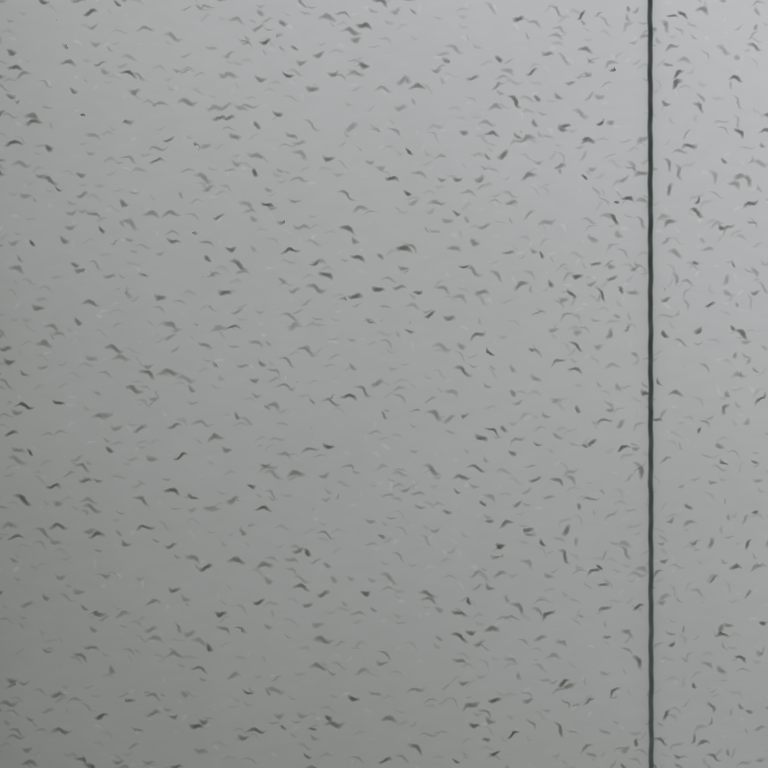
A WebGL 2 fragment shader for this texture:

```glsl
#version 300 es
precision highp float;
// Pale grey stone-like panel with scattered dark flecks and one vertical seam.

uniform vec2 u_resolution;
out vec4 fragColor;

vec3 hash3(vec2 cell) {
  vec3 h = fract(cell.xyx * vec3(0.1031, 0.1030, 0.0973));
  h += dot(h, h.yxz + 33.33);
  return fract((h.xxy + h.yzz) * h.zyx);
}

// Layered sines, roughly in -1..1
float waves(vec2 p) {
  float sum = 0.0, amp = 0.5;
  for (int i = 0; i < 4; i++) {
    sum += amp * sin(p.x + 1.3 * sin(p.y)) * cos(p.y * 1.1 + sin(p.x * 0.7));
    p = mat2(1.5, 1.1, -1.1, 1.5) * p + 2.7;
    amp *= 0.55;
  }
  return sum;
}

// Soft, bent, elongated grains: one candidate per cell
float flecks(vec2 p, vec2 grid, vec2 size, float density, float spread, float seed) {
  vec2 home = floor(p * grid);
  float cover = 0.0;
  for (int y = -1; y <= 1; y++) {
    for (int x = -1; x <= 1; x++) {
      vec2 cell = home + vec2(x, y);
      vec3 place = hash3(cell + seed);
      vec3 shape = hash3(cell + seed + 71.7);
      if (place.z > density) continue;
      vec2 d = p - (cell + place.xy) / grid;
      float angle = -0.18 + (shape.x - 0.5) * spread;
      float c = cos(angle), s = sin(angle);
      d = vec2(c * d.x + s * d.y, c * d.y - s * d.x);
      d.y += 0.0022 * sin(d.x * 260.0 + shape.y * 6.28);
      vec2 radius = size * vec2(0.45 + 0.75 * shape.y, 0.65 + 0.5 * shape.z);
      float mask = 1.0 - smoothstep(0.15, 1.0, length(d / radius));
      float strength = 0.35 + 0.65 * pow(fract(shape.z * 7.0 + place.x), 2.0);
      cover = max(cover, mask * strength);
    }
  }
  return cover;
}

void main() {
  vec2 p = gl_FragCoord.xy / u_resolution;

  // Light falling from the upper right, with faint mottling
  float light = 0.497 + 0.15 * p.y + 0.09 * p.x - 0.02 * exp(-p.x * 12.0);
  light += 0.008 * waves(p * 9.0) + 0.006 * waves(p * vec2(75.0, 130.0));

  // Grains turn more freely and crowd together toward the right
  float right = smoothstep(0.45, 0.95, p.x);
  float crowd = 0.42 + 0.16 * right + 0.2 * waves(p * 16.0 + 4.0);
  float spread = mix(0.9, 2.3, right);
  vec2 ragged = p + 0.0016 * vec2(waves(p * 190.0), waves(p * 190.0 + 9.0));
  vec2 grainSize = mix(vec2(0.0145, 0.0046), vec2(0.0115, 0.0046), right);
  float dark = flecks(ragged, vec2(34.0, 46.0), grainSize, crowd, spread, 3.0);
  float faint = flecks(ragged, vec2(41.0, 62.0), vec2(0.013, 0.0034), crowd, spread, 151.0);
  float pale = flecks(ragged, vec2(38.0, 52.0), vec2(0.008, 0.0035), 0.22, 2.0, 307.0);
  light += 0.035 * pale;
  light *= 1.0 - 0.13 * faint;
  light *= 1.0 - 0.42 * dark;

  // Neutral grey, cooler where bright
  vec3 colour = light + vec3(-0.004, 0.005, 0.07 * (light - 0.59));

  // Seam with a slightly uneven edge and a soft shadow
  float seam = abs(p.x - 0.848 + 0.0015 * p.y + 0.0005 * sin(p.y * 130.0) * sin(p.y * 47.0));
  colour *= 1.0 - 0.1 * exp(-seam * 170.0);
  vec3 groove = vec3(0.24, 0.27, 0.26) + 0.05 * waves(vec2(3.0, p.y * 60.0));
  colour = mix(colour, groove, 1.0 - smoothstep(0.0012, 0.0046, seam));

  fragColor = vec4(colour, 1.0);
}
```
